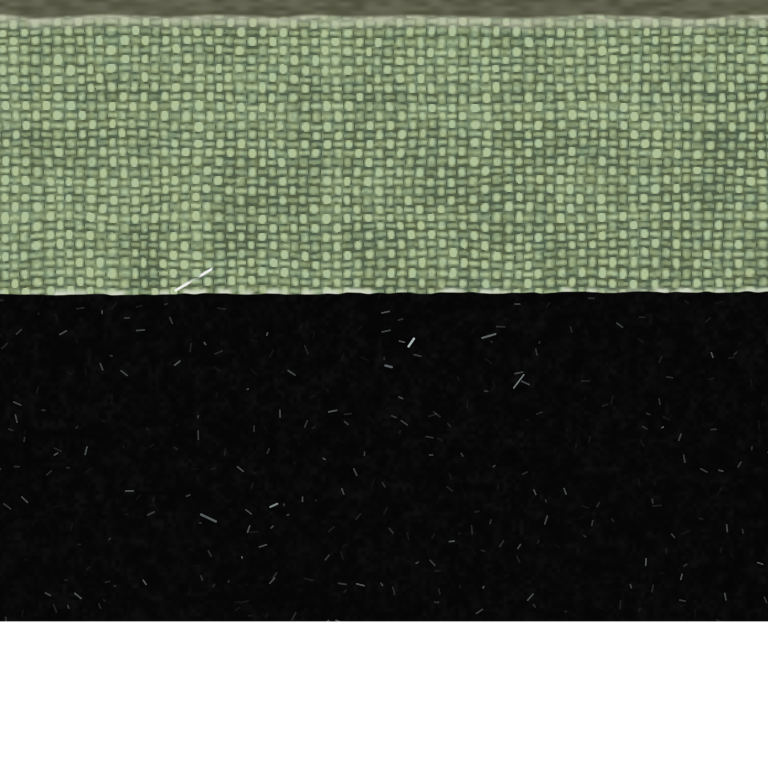
A WebGL 2 fragment shader for this texture:

```glsl
#version 300 es
precision highp float;
// A band of woven green cloth above black velvet and a plain white margin.
// The cloth is a jittered plain weave; the velvet is fine noise with
// hashed lint fibres drawn as short distance-field segments.
uniform vec2 u_resolution;
out vec4 outColor;

#define WHITE_TOP 0.191
#define CLOTH_BOTTOM 0.616
#define CLOTH_TILT 0.004
#define CLOTH_TOP 0.978
#define THREADS vec2(72.0, 83.0)
#define THREAD_WOBBLE 0.55
#define LINT_CELLS 42.0
#define LINT_GAIN 0.42

const vec3 CLOTH_SHADE = vec3(0.32, 0.37, 0.28);
const vec3 CLOTH_MID = vec3(0.50, 0.57, 0.43);
const vec3 CLOTH_LIGHT = vec3(0.69, 0.76, 0.60);
const vec3 FRAYED = vec3(0.75, 0.76, 0.67);
const vec3 BACKING = vec3(0.36, 0.36, 0.29);
const vec3 VELVET = vec3(0.032, 0.029, 0.032);
const vec3 LINT = vec3(0.62, 0.68, 0.68);

float hash(vec2 p) {
  uvec2 q = uvec2(ivec2(floor(p))) * uvec2(1597u, 3571u);
  uint n = (q.x ^ q.y) * 1664525u + 10139u;
  n = (n ^ (n >> 15u)) * 22695477u;
  n ^= n >> 13u;
  return float(n & 65535u) / 65535.0;
}

float noise(vec2 p) {
  vec2 i = floor(p), f = fract(p);
  f = f * f * (3.0 - 2.0 * f);
  return mix(mix(hash(i), hash(i + vec2(1, 0)), f.x),
             mix(hash(i + vec2(0, 1)), hash(i + vec2(1, 1)), f.x), f.y);
}

float segment(vec2 p, vec2 a, vec2 b) {
  vec2 d = b - a;
  return length(p - a - d * clamp(dot(p - a, d) / dot(d, d), 0.0, 1.0));
}

// Soft stroke of the given half width around a segment
float fibre(vec2 p, vec2 a, vec2 b, float width) {
  return 1.0 - smoothstep(width * 0.3, width * 1.5, segment(p, a, b));
}

vec3 cloth(vec2 uv) {
  vec2 q = uv * THREADS;
  q += THREAD_WOBBLE * (vec2(noise(uv * vec2(30, 12)), noise(uv * vec2(12, 30) + 40.0)) - 0.5);
  vec2 cell = floor(q), f = fract(q) - 0.5;
  float warpOver = mod(cell.x + cell.y, 2.0);

  // Rounded warp crowns alternate with flatter weft crossings
  float crown = 1.0 - smoothstep(0.15, 0.62, length(f * vec2(1.15, 0.8)));
  float dash = 1.0 - smoothstep(0.08, 0.5, length(f * vec2(0.5, 1.25)));
  float light = mix(0.62 * dash, crown, warpOver);
  light *= 0.65 + 0.6 * hash(cell + 17.0);

  // Uneven yarn thickness and fine fibre grain
  float yarn = hash(vec2(cell.x, 91)) + hash(vec2(73, cell.y)) - 1.0;
  float grain = noise(uv * vec2(210, 260)) - 0.5;
  float tone = light + 0.14 * yarn + 0.36 * grain + 0.2 * (noise(uv * 16.0) - 0.5);
  vec3 c = mix(CLOTH_SHADE, CLOTH_MID, smoothstep(-0.2, 0.35, tone));
  c = mix(c, CLOTH_LIGHT, smoothstep(0.25, 0.95, tone));
  return c + 0.03 * (noise(uv * 120.0 + 9.0) - 0.5) * vec3(1.0, 0.2, -1.0);
}

float lint(vec2 uv) {
  float sum = 0.0;
  vec2 p = uv * LINT_CELLS, home = floor(p);
  for (int k = 0; k < 9; k++) {
    vec2 id = home + vec2(k % 3 - 1, k / 3 - 1);
    vec2 a = id + vec2(hash(id + 100.0), hash(id + 200.0));
    float angle = 6.283 * hash(id + 300.0);
    vec2 b = a + vec2(cos(angle), sin(angle)) * mix(0.05, 0.45, hash(id + 400.0));
    float strength = pow(hash(id + 500.0), 5.0);
    sum += strength * fibre(p, a, b, 0.055);
  }
  return sum;
}

vec3 velvet(vec2 uv) {
  float nap = noise(uv * 190.0) * noise(uv * 85.0 + 31.0);
  vec3 c = VELVET + 0.045 * (nap - 0.2);
  c += LINT * LINT_GAIN * lint(uv);
  // Larger stray fibres
  float stray = fibre(uv, vec2(0.532, 0.549), vec2(0.539, 0.559), 0.0018);
  stray += 0.6 * fibre(uv, vec2(0.669, 0.495), vec2(0.682, 0.512), 0.0013);
  stray += 0.7 * fibre(uv, vec2(0.352, 0.340), vec2(0.361, 0.344), 0.0016);
  stray += 0.5 * fibre(uv, vec2(0.502, 0.524), vec2(0.510, 0.522), 0.0018);
  stray += 0.5 * fibre(uv, vec2(0.628, 0.560), vec2(0.645, 0.565), 0.0016);
  stray += 0.5 * fibre(uv, vec2(0.262, 0.330), vec2(0.281, 0.321), 0.0018);
  return c + LINT * stray;
}

void main() {
  vec2 uv = gl_FragCoord.xy / u_resolution;
  float aa = 1.0 / u_resolution.y;
  float ragged = noise(uv.xx * vec2(75, 0)) - 0.5;
  float low = CLOTH_BOTTOM + CLOTH_TILT * uv.x + 0.0025 * ragged;
  float high = CLOTH_TOP + 0.006 * (noise(vec2(uv.x * 22.0, 5)) - 0.5);

  // Cloth with a beaded lower edge and a frayed upper edge
  vec3 fabric = cloth(uv);
  float bead = smoothstep(0.25, 0.85, noise(vec2(uv.x * 65.0, 3)));
  fabric = mix(fabric, vec3(0.80, 0.83, 0.75), bead * (1.0 - smoothstep(0.002, 0.009, uv.y - low)));
  float fray = 1.0 - smoothstep(0.002, 0.022, high - uv.y);
  fabric = mix(fabric, FRAYED, fray * (0.35 + 0.6 * noise(uv * vec2(70, 150))));
  float scratch = fibre(uv, vec2(0.229, 0.622), vec2(0.293, 0.660), 0.002);
  fabric = mix(fabric, vec3(0.94), scratch * smoothstep(0.3, 0.6, noise(uv * 110.0)));

  // Stack the bands from top to bottom
  vec3 strip = BACKING + 0.10 * (noise(uv * vec2(60, 180)) - 0.5);
  vec3 color = mix(fabric, strip, smoothstep(-0.003, 0.003, uv.y - high));
  color = mix(velvet(uv), color, smoothstep(-aa, aa, uv.y - low));
  float margin = 1.0 - smoothstep(-aa, aa, uv.y - WHITE_TOP);
  color = mix(color, vec3(1.0), margin);
  outColor = vec4(clamp(color, 0.0, 1.0), 1.0);
}
```
